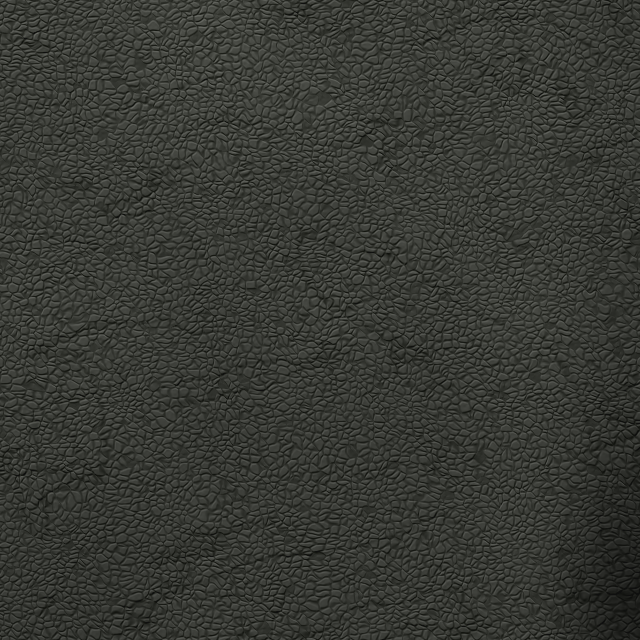
This texture is drawn by a three.js fragment shader. Its source:

```glsl
// Dark grey-green leather: small pebbled grain, wandering creases and soft light from above.
varying vec2 vUv;

const vec3 LEATHER = vec3(0.213, 0.220, 0.199);
const vec2 GRAIN_SCALE = vec2(80.0, 104.0);   // grains across and up
const float GROOVE_WIDTH = 0.46;              // in grain units
const float WAVE_WARP = 0.022;                // slow bending of the grain
const float RAGGED_WARP = 0.007;              // uneven grain outlines
const float CREASE_WIDTH = 0.0030;
const float CREASE_DEPTH = 0.55;
const float PORE_SCALE = 230.0;
const float PORE_DEPTH = 0.22;
const vec2 LIGHT_STEP = vec2(-0.0008, 0.0023); // towards the light
const float SLOPE_LIGHT = 0.105;
const float GROOVE_SHADE = 0.080;
const float MEAN_HEIGHT = 0.52;

float hash(vec2 p) {
  return fract(sin(dot(p, vec2(127.1, 311.7))) * 43758.5453);
}

vec2 hash2(vec2 p) {
  return vec2(hash(p), hash(p + 57.3));
}

float noise(vec2 p) {
  vec2 cell = floor(p);
  vec2 f = fract(p);
  f = f * f * (3.0 - 2.0 * f);
  float low = mix(hash(cell), hash(cell + vec2(1.0, 0.0)), f.x);
  float high = mix(hash(cell + vec2(0.0, 1.0)), hash(cell + 1.0), f.x);
  return mix(low, high, f.y);
}

vec2 noise2(vec2 p) {
  return vec2(noise(p), noise(p + 37.7)) - 0.5;
}

// Gap between the nearest two seeds: zero in the grooves, large inside a grain
float grainGap(vec2 p) {
  vec2 cell = floor(p);
  vec2 f = fract(p);
  float nearest = 8.0;
  float second = 8.0;
  for (int y = -1; y <= 1; y++) {
    for (int x = -1; x <= 1; x++) {
      vec2 offset = vec2(float(x), float(y));
      float d = length(offset + hash2(cell + offset) - f);
      second = min(second, max(nearest, d));
      nearest = min(nearest, d);
    }
  }
  return second - nearest;
}

// Broken, wandering lines running along one direction
float crease(vec2 p, float angle, vec2 scale, float seed) {
  float c = cos(angle);
  float s = sin(angle);
  vec2 r = vec2(c * p.x + s * p.y, c * p.y - s * p.x) * scale + seed;
  float level = noise(r) + 0.4 * noise(r * 2.3 + 5.0) - 0.7;
  float line = 1.0 - smoothstep(0.0, CREASE_WIDTH * 1.3 * scale.y, abs(level));
  float patches = smoothstep(0.38, 0.70, noise(r * vec2(1.2, 0.6) + 19.0));
  return line * patches;
}

float creases(vec2 p) {
  float rising = crease(p, 0.36, vec2(2.5, 9.0), 3.0);
  float fineRising = crease(p, 0.22, vec2(6.0, 19.0), 41.0);
  float falling = crease(p, -0.55, vec2(4.0, 9.0), 23.0);
  float steep = crease(p, -1.32, vec2(3.0, 8.0), 67.0);
  return max(max(rising, 0.8 * fineRising), max(0.7 * falling, 0.75 * steep));
}

float leatherHeight(vec2 p) {
  vec2 ragged = RAGGED_WARP * noise2(p * 85.0);
  vec2 q = p + WAVE_WARP * noise2(p * 13.0) + ragged;
  float depth = mix(0.65, 1.0, noise(p * 42.0 + 11.0));
  float grain = 1.0 - depth * (1.0 - smoothstep(0.0, GROOVE_WIDTH, grainGap(q * GRAIN_SCALE)));
  float pores = noise(p * PORE_SCALE) - 0.5;
  return grain + PORE_DEPTH * pores - CREASE_DEPTH * creases(p + 1.2 * ragged);
}

// Broad falloff: lighter at the top, darker below and in the lower right corner
float broadLight(vec2 p) {
  float fade = mix(0.93, 1.09, smoothstep(0.0, 1.0, p.y));
  float edge = 1.0 - 0.10 * smoothstep(0.82, 1.0, p.x);
  float corner = 1.0 - 0.38 * (1.0 - smoothstep(0.0, 0.28, length((p - vec2(1.0, 0.06)) * vec2(1.5, 0.9))));
  float mottling = 1.0 + 0.10 * (noise(p * 6.0 + 8.0) - 0.5);
  return fade * edge * corner * mottling;
}

void main() {
  float height = leatherHeight(vUv);
  float slope = height - leatherHeight(vUv + LIGHT_STEP);
  float relief = SLOPE_LIGHT * slope + GROOVE_SHADE * (height - MEAN_HEIGHT);
  vec3 color = (LEATHER + relief) * broadLight(vUv);
  gl_FragColor = vec4(clamp(color, 0.06, 0.42), 1.0);
}
```
